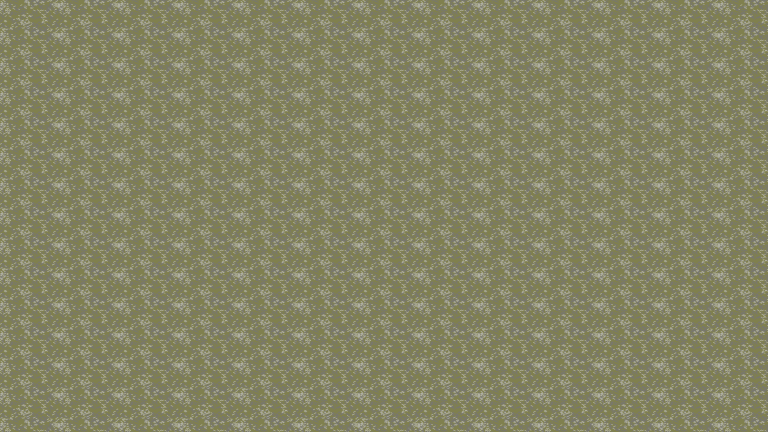
This pattern is drawn by a Shadertoy shader. Its source:

```glsl
// Olive cloth flecked with pale and slate dashes, as a small tile repeated in rows.
// Two crossing families of broken slanted threads fill a wrapped tile; tiling gradient
// noise and a few soft clusters decide where each colour of dash shows.

#define GRAINS_HIGH 288.0            // grains over the canvas height
#define TILE vec2(40.0, 20.0)        // tile size in grains
#define DASHES vec2(21.0, 28.0)      // dashes along a thread, threads down a tile
#define DASH_HALF vec2(0.92, 0.23)   // half length and half width of a dash
#define NOISE_CELL 4.0               // grains per noise lattice cell
#define PALE_BASE 0.075
#define SLATE_BASE 0.28
#define OLIVE vec3(0.502, 0.502, 0.305)
#define PALE vec3(0.70, 0.70, 0.66)
#define SLATE vec3(0.465, 0.46, 0.455)
#define SAMPLES 3

// Integer hash of a wrapped cell; seed is a small whole number
float hash(vec2 cell, vec2 period, float seed) {
    vec2 p = floor(mod(cell + 0.5, period));
    uint n = uint(p.x) + 64u * uint(p.y) + 4096u * uint(seed);
    n = n * 747796405u + 289133u;
    n = ((n >> ((n >> 28) + 4u)) ^ n) * 277803737u;
    n = (n >> 22) ^ n;
    return float(n >> 8) / 16777216.0;
}

// Dot product of a wrapped lattice gradient with the offset from its corner
float cornerSlope(vec2 corner, vec2 offset, float seed) {
    float angle = 6.2832 * hash(corner, TILE / NOISE_CELL, seed);
    return dot(vec2(cos(angle), sin(angle)), offset);
}

float tiledNoise(vec2 grain, float seed) {
    vec2 p = grain / NOISE_CELL;
    vec2 i = floor(p), f = p - i;
    vec2 w = f * f * f * (f * (f * 6.0 - 15.0) + 10.0);
    vec2 e = vec2(1.0, 0.0);
    float low = mix(cornerSlope(i, f, seed), cornerSlope(i + e, f - e, seed), w.x);
    float high = mix(cornerSlope(i + e.yx, f - e.yx, seed),
                     cornerSlope(i + 1.0, f - 1.0, seed), w.x);
    return mix(low, high, w.y);
}

// Soft spot that wraps around the tile edges
float cluster(vec2 grain, vec2 centre, vec2 radius) {
    vec2 d = mod(grain - centre + 0.5 * TILE, TILE) - 0.5 * TILE;
    d /= radius;
    return exp(-dot(d, d));
}

float paleChance(vec2 grain) {
    float spots = 0.65 * cluster(grain, vec2(39.0, 5.0), vec2(4.2, 3.2))
                + 0.3 * cluster(grain, vec2(15.0, 14.0), vec2(4.5, 3.0))
                + 0.85 * cluster(grain, vec2(18.5, 6.7), vec2(1.6, 1.3));
    return PALE_BASE + spots + 0.25 * max(tiledNoise(grain, 7.0), 0.0);
}

float slateChance(vec2 grain) {
    float spot = 0.2 * cluster(grain, vec2(27.0, 7.0), vec2(7.0, 4.0));
    return SLATE_BASE + spot + 0.5 * tiledNoise(grain, 19.0);
}

// Lays one family of threads over the cloth; lean is +1 or -1
vec3 addDashes(vec3 cloth, vec2 grain, float lean, float blur) {
    float seed = 40.0 + 13.0 * lean;
    vec2 t = grain / TILE;
    float row = floor(DASHES.y * (t.y - lean * t.x));
    vec2 thread = vec2(0.0, row);
    float slide = hash(thread, DASHES, seed + 3.0);
    vec2 id = vec2(floor(DASHES.x * (t.x + slide)), row);
    vec2 mid = (id + 0.5) / DASHES - vec2(slide, 0.0);
    vec2 centre = TILE * vec2(mid.x, mid.y + lean * mid.x);

    // Distance to a box turned along the thread
    vec2 along = normalize(TILE * vec2(1.0, lean));
    vec2 offset = grain - centre;
    vec2 local = vec2(dot(offset, along), dot(offset, vec2(-along.y, along.x)));
    float stretch = mix(0.6, 1.1, hash(id, DASHES, seed + 5.0));
    vec2 d = abs(local) - DASH_HALF * vec2(stretch, 1.0);
    float edge = length(max(d, 0.0)) + min(max(d.x, d.y), 0.0);
    float cover = 1.0 - smoothstep(-blur, blur, edge);

    // Some threads carry more pale dashes than others
    float weight = mix(0.5, 1.5, hash(thread, DASHES, seed + 7.0));
    float pale = step(hash(id, DASHES, seed), weight * paleChance(centre));
    float slate = step(hash(id, DASHES, seed + 9.0), slateChance(centre));
    return mix(cloth, mix(SLATE, PALE, pale), cover * max(pale, slate));
}

void mainImage(out vec4 fragColor, in vec2 fragCoord) {
    float grainsPerPixel = GRAINS_HIGH / iResolution.y;
    float blur = 0.22 * grainsPerPixel;
    vec3 total = vec3(0.0);

    // Average a small grid of samples inside the pixel
    for (int j = 0; j < SAMPLES; j++) {
        for (int i = 0; i < SAMPLES; i++) {
            vec2 jitter = (vec2(i, j) + 0.5) / float(SAMPLES) - 0.5;
            vec2 grain = mod((fragCoord + jitter) * grainsPerPixel, TILE);
            vec3 cloth = addDashes(OLIVE, grain, -1.0, blur);
            total += addDashes(cloth, grain, 1.0, blur);
        }
    }
    fragColor = vec4(total / float(SAMPLES * SAMPLES), 1.0);
}
```
